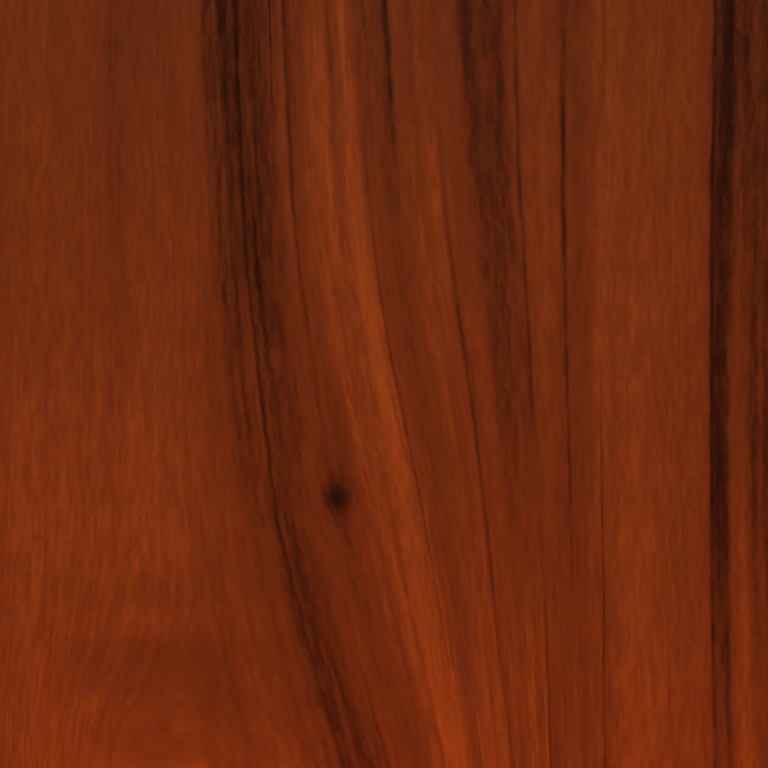
Reproduce this texture procedurally as a Shadertoy shader.

```glsl
// Polished reddish-brown wood plank with slanting grain, dark streaks and a small knot.
#define DARK vec3(0.165, 0.060, 0.026)
#define MID vec3(0.420, 0.160, 0.062)
#define LIGHT vec3(0.580, 0.240, 0.080)
#define BASE_TONE 0.61
#define SLANT 0.165
#define CURVE 0.11
#define STREAK 0.62
#define FIBRE 0.15
#define VEINS 18
#define KNOT vec2(0.44, 0.352)

float hash(vec2 p) {
    return fract(sin(dot(p, vec2(127.1, 311.7))) * 43758.5453);
}

float noise(vec2 p) {
    vec2 i = floor(p), f = fract(p);
    f = f * f * (3.0 - 2.0 * f);
    return mix(mix(hash(i), hash(i + vec2(1, 0)), f.x),
               mix(hash(i + vec2(0, 1)), hash(i + vec2(1, 1)), f.x), f.y);
}

float bell(float x, float center, float width) {
    float d = (x - center) / width;
    return exp(-d * d);
}

float spot(vec2 p, vec2 center, vec2 size) {
    vec2 d = (p - center) / size;
    return exp(-dot(d, d));
}

// Position across the grain: constant along each fibre.
float acrossGrain(vec2 p) {
    float drop = 0.5 - p.y;
    float lean = smoothstep(0.10, 0.48, p.x) * (1.0 - smoothstep(0.52, 0.80, p.x));
    float s = p.x - lean * (SLANT * drop + CURVE * drop * drop);
    float flare = 1.0 - smoothstep(0.0, 0.38, p.y);
    s += 0.07 * flare * flare * bell(p.x, 0.13, 0.10);
    s += 0.35 * (KNOT.x - p.x) * spot(p, KNOT, vec2(0.045, 0.06));
    s += 0.010 * (noise(p * vec2(5.0, 3.0)) - 0.5);
    return s + 0.003 * (noise(p * vec2(18.0, 9.0)) - 0.5);
}

// Broad light and dark bands.
float bands(float s, float y) {
    float t = BASE_TONE + 0.16 * (0.5 - y);
    t -= 0.13 * bell(s, 0.155, 0.022) * smoothstep(0.2, 0.8, y);
    t -= 0.25 * bell(s, 0.345, 0.075);
    t += 0.07 * bell(s, 0.480, 0.025);
    t -= 0.22 * bell(s, 0.650, 0.055) * (0.4 + 0.6 * y);
    t -= 0.17 * bell(s, 0.745, 0.025);
    t -= 0.42 * bell(s, 0.943, 0.016);
    return t - 0.20 * bell(s, 0.995, 0.025);
}

// Long streaks at several widths, stretched along the fibres.
float streaks(float s, float y) {
    float n = 0.40 * (noise(vec2(s * 24.0, y * 1.3)) - 0.5);
    n += 0.34 * (noise(vec2(s * 62.0 + 9.0, y * 2.2)) - 0.5);
    return n + 0.26 * (noise(vec2(s * 135.0 + 31.0, y * 4.0)) - 0.5);
}

// Thin dark veins that fade in and out along their length.
float veins(float s, float y) {
    float sum = 0.0;
    for (int i = 0; i < VEINS; i++) {
        float id = float(i);
        float center = mix(0.26, 0.79, (id + hash(vec2(id, 3.0))) / float(VEINS));
        float width = mix(0.0015, 0.0045, hash(vec2(id, 8.0)));
        float fade = smoothstep(0.35, 0.8, noise(vec2(id * 7.3, y * 3.0)));
        sum += fade * bell(s, center, width);
    }
    return sum + 0.9 * bell(s, 0.929, 0.003);
}

void mainImage(out vec4 fragColor, in vec2 fragCoord) {
    vec2 p = fragCoord / iResolution.xy;
    float s = acrossGrain(p);

    // Streaks are strong in the heartwood and faint in the calm side bands.
    float figure = 0.28 + 0.72 * smoothstep(0.23, 0.30, s) * (1.0 - smoothstep(0.76, 0.82, s));
    figure = max(figure, smoothstep(0.91, 0.94, s));
    float tone = bands(s, p.y) + STREAK * figure * streaks(s, p.y);
    tone -= 0.24 * veins(s, p.y);

    // Knot, shaded lower-left corner and cloudy variation.
    tone -= 0.34 * spot(p, KNOT, vec2(0.022, 0.020));
    tone -= 0.16 * spot(p, KNOT + vec2(0.0, 0.06), vec2(0.022, 0.10));
    float corner = spot(p, vec2(0.21, 0.13), vec2(0.13, 0.10));
    tone -= corner * (0.14 + 0.22 * (noise(vec2(p.x * 7.0, p.y * 26.0)) - 0.5));
    tone += 0.14 * (noise(p * vec2(5.0, 3.0) + 17.0) - 0.5);

    // Short fibres and pores.
    tone += FIBRE * (noise(vec2(s * 240.0, p.y * 34.0)) - 0.5);
    tone += 0.6 * FIBRE * (noise(vec2(s * 310.0, p.y * 120.0)) - 0.5);

    vec3 wood = mix(DARK, MID, smoothstep(-0.05, 0.52, tone));
    wood = mix(wood, LIGHT, smoothstep(0.45, 0.95, tone));
    // Redder at the bottom, browner at the top.
    wood *= mix(vec3(1.03, 0.94, 0.82), vec3(0.95, 1.03, 1.14), p.y);
    fragColor = vec4(wood, 1.0);
}
```
